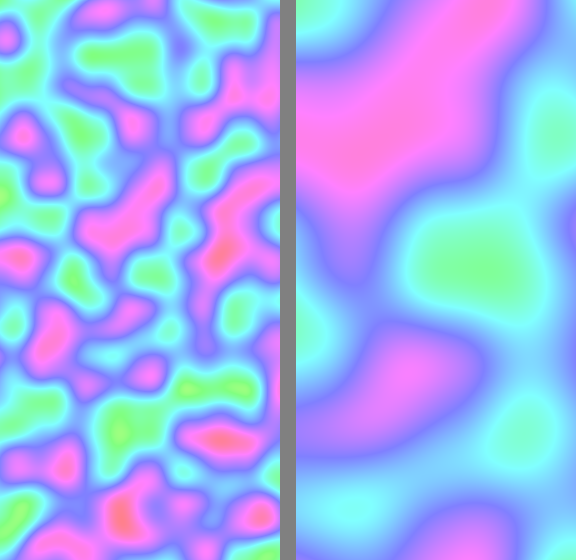
Left: the whole. Right: its middle third, enlarged.
Give the GLSL for this texture, as a Shadertoy shader.

```glsl
// Soft pastel blobs: smooth gradient noise mapped to hue, from green through blue to pink.

#define CELLS_ACROSS 5.8   // noise cells over the canvas width
#define SLICE_DEPTH 0.4    // distance of the slice from the gradient plane
#define HUE_CENTER 0.61
#define HUE_SPREAD 0.58
#define SATURATION 0.5
#define SEED 17

// Integer hash of a lattice point to two values in 0..1
vec2 hash2(ivec2 cell) {
    uvec2 v = uvec2(cell + SEED) * 1664525u + 1013904u;
    v.x += v.y * 1664525u;
    v.y += v.x * 1664525u;
    v ^= v >> 16u;
    v.x += v.y * 1664525u;
    v.y += v.x * 1664525u;
    v ^= v >> 16u;
    return vec2(v & 65535u) / 65535.0;
}

// Random unit direction in space at a lattice point
vec3 gradientAt(ivec2 cell) {
    vec2 rnd = hash2(cell);
    float angle = 6.2832 * rnd.x;
    float z = 2.0 * rnd.y - 1.0;
    return vec3(sqrt(1.0 - z * z) * vec2(cos(angle), sin(angle)), z);
}

float cornerValue(ivec2 cell, vec2 local, ivec2 corner) {
    return dot(gradientAt(cell + corner), vec3(local - vec2(corner), SLICE_DEPTH));
}

// Gradient noise sampled slightly above its lattice plane
float gradientNoise(vec2 p) {
    ivec2 cell = ivec2(floor(p));
    vec2 f = fract(p);
    vec2 w = f * f * f * (f * (f * 6.0 - 15.0) + 10.0);
    float low  = mix(cornerValue(cell, f, ivec2(0, 0)), cornerValue(cell, f, ivec2(1, 0)), w.x);
    float high = mix(cornerValue(cell, f, ivec2(0, 1)), cornerValue(cell, f, ivec2(1, 1)), w.x);
    return mix(low, high, w.y);
}

// Full-brightness colour of a hue
vec3 hueColor(float hue) {
    vec3 pure = clamp(abs(mod(hue * 6.0 + vec3(0.0, 4.0, 2.0), 6.0) - 3.0) - 1.0, 0.0, 1.0);
    return mix(vec3(1.0), pure, SATURATION);
}

void mainImage(out vec4 fragColor, in vec2 fragCoord) {
    vec2 p = fragCoord / iResolution.x * CELLS_ACROSS;
    float hue = HUE_CENTER + HUE_SPREAD * gradientNoise(p);
    fragColor = vec4(hueColor(hue), 1.0);
}
```
